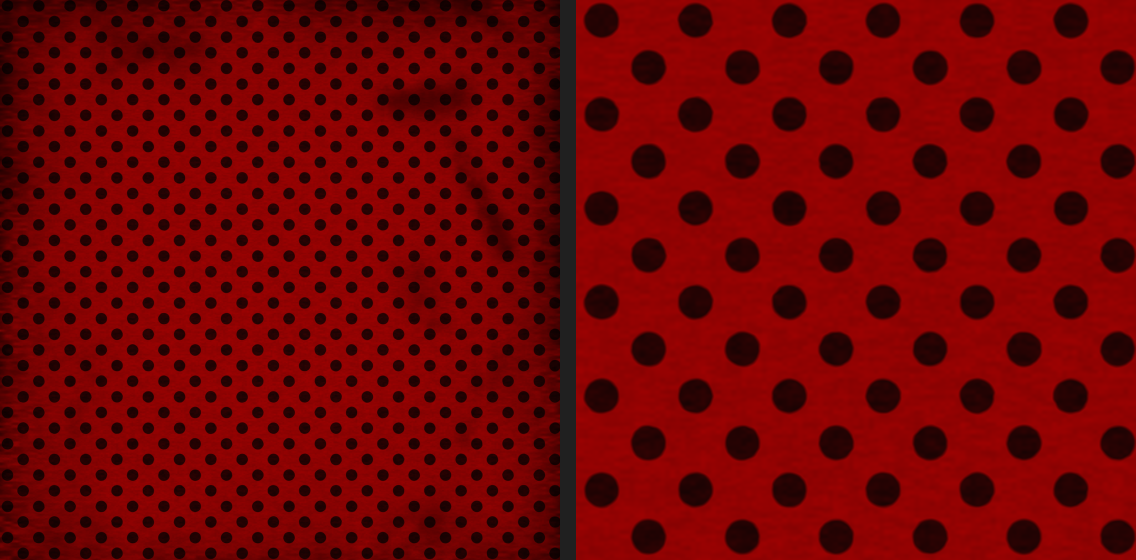
Left: the whole. Right: its middle third, enlarged.
A three.js fragment shader for this pattern:

```glsl
// Worn red cloth printed with small dark polka dots in staggered rows.
// Two interleaved square lattices give the dots; stretched value noise gives
// the weave, and falloffs broken up by noise give dark edges and stains.

varying vec2 vUv;

const float REPEATS = 17.9;                      // lattice cells across and up
const vec2  FIRST_DOT = vec2(0.0134, 0.9896);    // centre of the top left dot
const float DOT_RADIUS = 0.0102;
const float DOT_RAGGED = 0.0011;
const float EDGE_SOFT = 0.0013;
const vec3  RED = vec3(0.572, 0.008, 0.008);
const vec3  DARK = vec3(0.142, 0.010, 0.010);
const vec2  THREADS = vec2(110.0, 300.0);        // coarse weave, wide and low
const vec2  GRAIN = vec2(330.0, 420.0);
const float WEAVE_DEPTH = 0.10;
const float MOTTLE_DEPTH = 0.16;
const vec4  EDGE_WIDTH = vec4(0.040, 0.038, 0.030, 0.045);  // left right bottom top
const vec4  EDGE_WEAR = vec4(1.15, 1.00, 0.45, 0.80);
const float STAIN_DEPTH = 0.75;

float hash(vec2 p) {
  return fract(sin(dot(p, vec2(127.1, 311.7))) * 43758.55);
}

float noise(vec2 p) {
  vec2 i = floor(p);
  vec2 f = fract(p);
  f = f * f * (3.0 - 2.0 * f);
  return mix(mix(hash(i), hash(i + vec2(1.0, 0.0)), f.x),
             mix(hash(i + vec2(0.0, 1.0)), hash(i + vec2(1.0, 1.0)), f.x), f.y);
}

float fbm(vec2 p) {
  float sum = 0.0;
  float gain = 0.5;
  for (int i = 0; i < 4; i++) {
    sum += gain * noise(p);
    p = p * 2.03 + 17.3;
    gain *= 0.5;
  }
  return sum / 0.9375;
}

// Distance to the nearest dot centre, on corners and middles of the cells
float dotDistance(vec2 p) {
  vec2 cell = (p - FIRST_DOT) * REPEATS;
  float corner = length(fract(cell + 0.5) - 0.5);
  float middle = length(fract(cell) - 0.5);
  return min(corner, middle) / REPEATS;
}

// Soft smear along the segment from a to b
float smear(vec2 p, vec2 a, vec2 b, float width) {
  vec2 ab = b - a;
  float t = clamp(dot(p - a, ab) / dot(ab, ab), 0.0, 1.0);
  float d = length(p - a - t * ab) / width;
  return exp(-d * d);
}

float stains(vec2 p) {
  float s = 0.75 * smear(p, vec2(0.70, 0.82), vec2(0.81, 0.83), 0.035);
  s += 0.90 * smear(p, vec2(0.82, 0.73), vec2(0.90, 0.56), 0.022);
  s += 0.65 * smear(p, vec2(0.20, 0.91), vec2(0.32, 0.92), 0.040);
  s += 0.80 * smear(p, vec2(0.84, 0.99), vec2(0.89, 0.96), 0.025);
  s += 0.40 * smear(p, vec2(0.74, 0.52), vec2(0.77, 0.42), 0.035);
  s += 0.40 * smear(p, vec2(0.84, 0.22), vec2(0.88, 0.35), 0.025);
  s += 0.45 * smear(p, vec2(0.72, 0.04), vec2(0.79, 0.07), 0.040);
  s += 0.35 * smear(p, vec2(0.14, 0.24), vec2(0.18, 0.36), 0.025);
  s += 0.40 * smear(p, vec2(0.10, 0.03), vec2(0.15, 0.05), 0.035);
  return s;
}

void main() {
  vec2 p = vUv;

  // Cloth: short horizontal threads over fine grain
  float threads = noise(p * THREADS);
  float grain = noise(p * GRAIN + 31.0);
  float weave = 0.55 * threads + 0.45 * grain - 0.5;

  // Printed dots with slightly ragged outlines
  float radius = DOT_RADIUS + DOT_RAGGED * weave;
  float ground = smoothstep(-EDGE_SOFT, EDGE_SOFT, dotDistance(p) - radius);
  vec3 color = mix(DARK, RED, ground);
  color.r += WEAVE_DEPTH * weave;

  // Wear: patchy and fibrous, heaviest along the sides and the top
  float patches = fbm(p * 9.0 + 4.0);
  float fibres = noise(p * vec2(70.0, 210.0) + 8.0);
  vec4 inset = vec4(p.x, 1.0 - p.x, p.y, 1.0 - p.y);
  float rim = dot(EDGE_WEAR, exp(-inset / EDGE_WIDTH));
  float wear = rim * (0.25 + 0.85 * patches + 0.6 * (fibres - 0.5));
  wear += STAIN_DEPTH * stains(p) * smoothstep(0.15, 0.85, fbm(p * 22.0));

  // Broad mottling, clearer toward the centre
  float outer = smoothstep(0.15, 0.65, length(p - 0.5));
  wear += MOTTLE_DEPTH * outer * patches * (0.8 + 0.4 * fibres);

  color *= exp(-max(wear, 0.0));
  gl_FragColor = vec4(clamp(color, 0.0, 1.0), 1.0);
}
```
